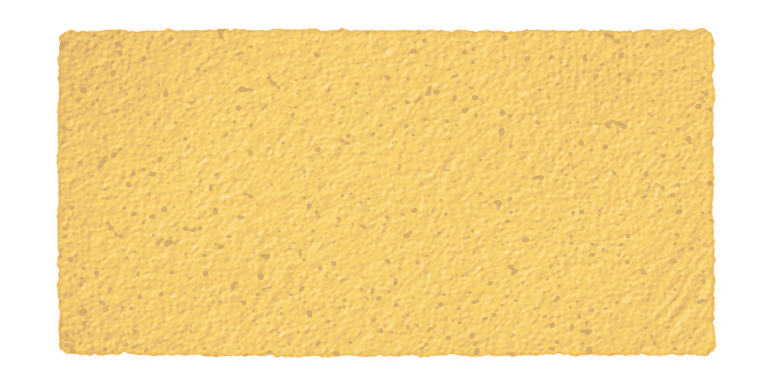
Give the GLSL for this texture, as a WebGL 2 fragment shader.

```glsl
#version 300 es
precision highp float;
// A rough-edged slab of gold paint on white ground. Scattered cellular bumps are
// lit from the upper left for the grain; layered sines, stains, specks and
// slanted wrinkles vary the tone before it is mapped to a golden ramp.

#define GRAIN_SCALE 100.0
#define GRAIN_GAIN 0.86
#define COARSE_GAIN 0.36
#define SPECK_SCALE 62.0
#define STAIN_DEPTH 0.85
#define WRINKLE_GAIN 0.65
#define EDGE_ROUGHNESS 0.0035
#define CORNER_RADIUS 0.032
#define SLAB_CENTER vec2(1.005, 0.4975)
#define SLAB_HALF vec2(0.854, 0.424)

uniform vec2 u_resolution;
out vec4 fragColor;

vec3 hash3(vec2 cell) {
    vec3 q = fract(vec3(cell.xyx) * vec3(0.1031, 0.1030, 0.0973));
    q += dot(q, q.yxz + 33.33);
    return fract((q.xxy + q.yzz) * q.zyx);
}

// Smooth signed bumps, one scattered in every cell
float bumps(vec2 p) {
    vec2 cell = floor(p), local = fract(p);
    float sum = 0.0;
    for (int y = -1; y <= 1; y++) {
        for (int x = -1; x <= 1; x++) {
            vec2 o = vec2(x, y);
            vec3 h = hash3(cell + o + 57.0);
            vec2 d = o + h.xy - local;
            float w = max(0.0, 1.0 - dot(d, d));
            sum += (2.0 * h.z - 1.0) * w * w * w;
        }
    }
    return sum;
}

// Difference of heights along the light direction
float relief(vec2 p, vec2 light) {
    return bumps(p - light) - bumps(p + light);
}

// Slow drifting variation, about -1 to 1
float drift(vec2 p) {
    float a = sin(p.x * 3.1 + 1.7 * sin(p.y * 4.3 + 0.6));
    float b = sin(p.y * 7.7 - p.x * 5.2 + 1.3 * sin(p.x * 6.1));
    float c = sin(p.x * 13.0 + p.y * 11.0 + 2.0 * sin(p.y * 9.0 - p.x * 4.0));
    return 0.45 * a + 0.3 * b + 0.25 * c;
}

float slabDistance(vec2 p) {
    vec2 q = abs(p - SLAB_CENTER) - SLAB_HALF + CORNER_RADIUS;
    float d = length(max(q, 0.0)) + min(max(q.x, q.y), 0.0) - CORNER_RADIUS;
    float rough = bumps(p * 24.0) + 0.9 * bumps(p * 85.0 + 9.0);
    return d + EDGE_ROUGHNESS * rough + 0.002 * sin(p.x * 5.0 + p.y * 8.0);
}

vec3 goldRamp(float t) {
    vec3 c = mix(vec3(0.83, 0.64, 0.40), vec3(0.90, 0.73, 0.43), smoothstep(-1.8, -0.9, t));
    c = mix(c, vec3(0.94, 0.78, 0.43), smoothstep(-0.85, -0.35, t));
    c = mix(c, vec3(0.97, 0.82, 0.42), smoothstep(-0.22, 0.22, t));
    c = mix(c, vec3(0.98, 0.85, 0.51), smoothstep(0.35, 0.75, t));
    return mix(c, vec3(0.97, 0.89, 0.68), smoothstep(1.0, 1.7, t));
}

void main() {
    vec2 p = gl_FragCoord.xy / u_resolution.y;
    float pixel = 1.0 / u_resolution.y;
    float d = slabDistance(p);

    // Embossed grain, slightly flattened and tilted
    vec2 g = mat2(0.94, -0.34, 0.34, 0.94) * p * vec2(0.9, 1.08);
    vec2 light = vec2(-0.16, 0.32);
    float tone = GRAIN_GAIN * relief(g * GRAIN_SCALE, -light);
    tone += COARSE_GAIN * relief(g * GRAIN_SCALE * 0.43 + 31.0, -light);

    // Broad tone: warm bright middle, duller top and stained left side
    float broad = drift(p);
    float middle = exp(-dot((p - vec2(1.0, 0.42)) * vec2(0.9, 2.3), (p - vec2(1.0, 0.42)) * vec2(0.9, 2.3)));
    tone += 0.14 * broad + 0.42 * middle - 0.14;
    float left = exp(-max(p.x - 0.15, 0.0) / 0.16);
    float corners = 0.55 + 0.45 * smoothstep(0.08, 0.42, abs(p.y - 0.5));
    float blotch = 0.8 + 0.3 * bumps(p * 11.0) + 0.35 * bumps(p * 38.0);
    tone -= STAIN_DEPTH * left * corners * blotch;

    // Faint woven ribs toward the upper right
    float woven = smoothstep(0.8, 1.6, p.x) * smoothstep(0.45, 0.8, p.y);
    tone += 0.16 * woven * sin(p.x * 330.0 + 2.0 * bumps(p * 16.0));

    // Slanted wrinkles in the lower right corner
    vec2 w = (p - vec2(1.79, 0.23)) * vec2(9.0, 5.5);
    float across = dot(p, vec2(0.79, -0.61)) + 0.008 * bumps(p * 13.0);
    float crease = sin(across * 205.0 + 1.8 * sin(across * 61.0));
    tone += WRINKLE_GAIN * exp(-dot(w, w)) * (crease - 0.25);
    vec3 gold = goldRamp(tone);

    // Brownish pits, denser at the left and along the lower half
    float density = 0.1 * left + 0.06 * smoothstep(0.65, 0.25, p.y);
    float pit = smoothstep(0.62 - density, 0.92 - density, bumps(g * SPECK_SCALE + 71.0));
    gold = mix(gold, vec3(0.76, 0.60, 0.41), 0.6 * pit);

    // Orange rim, then a patchy pale residue on the white ground
    gold = mix(gold, vec3(0.90, 0.68, 0.29), 0.55 * smoothstep(-0.011, 0.0, d));
    float residue = smoothstep(0.022, 0.0, d) * smoothstep(-0.1, 0.5, bumps(p * 19.0 + 5.0));
    vec3 ground = mix(vec3(1.0), vec3(0.99, 0.965, 0.92), 0.5 * residue);
    float cover = smoothstep(pixel, -pixel, d);
    fragColor = vec4(mix(ground, gold, cover), 1.0);
}
```
